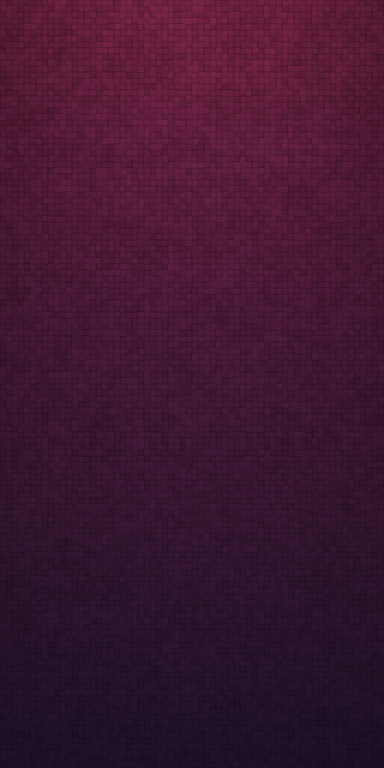
Reproduce this background procedurally as a WebGL 1 fragment shader.

```glsl
precision highp float;
// A wall of small, slightly uneven mosaic tiles under a vertical wine-to-indigo
// gradient. Each tile gets a hashed tint and offset; gradient noise mottles the
// surface, and a soft glow lights the upper centre.
uniform vec2 u_resolution;

float hash(vec2 p) {
  vec3 q = fract(vec3(p.xyx) * 0.1031);
  q += dot(q, q.yzx + 33.33);
  return fract((q.x + q.y) * q.z);
}

vec2 gradient(vec2 p) {
  float angle = 6.2832 * hash(p);
  return vec2(cos(angle), sin(angle));
}

float gradientNoise(vec2 p) {
  vec2 i = floor(p);
  vec2 f = fract(p);
  vec2 w = f * f * f * (f * (f * 6.0 - 15.0) + 10.0);
  vec2 e = vec2(1.0, 0.0);
  float low = mix(dot(gradient(i), f), dot(gradient(i + e), f - e), w.x);
  float high = mix(dot(gradient(i + e.yx), f - e.yx),
                   dot(gradient(i + 1.0), f - 1.0), w.x);
  return mix(low, high, w.y);
}

float boxDistance(vec2 p, vec2 halfSize) {
  vec2 d = abs(p) - halfSize;
  return length(max(d, 0.0)) + min(max(d.x, d.y), 0.0);
}

// Three-stop vertical gradient
vec3 backdrop(float y) {
  vec3 indigo = vec3(0.105, 0.063, 0.150);
  vec3 plum = vec3(0.250, 0.090, 0.199);
  vec3 wine = vec3(0.382, 0.115, 0.227);
  return y < 0.5 ? mix(indigo, plum, y * 2.0) : mix(plum, wine, y * 2.0 - 1.0);
}

void main() {
  vec2 uv = gl_FragCoord.xy / u_resolution;
  vec2 wall = gl_FragCoord.xy / u_resolution.x;
  float tilesAcross = 64.0;
  float pixel = tilesAcross / u_resolution.x;

  // Tile grid with small random shifts and sizes
  vec2 grid = wall * tilesAcross;
  vec2 cell = floor(grid);
  vec2 shift = vec2(hash(cell + 17.0), hash(cell + 53.0)) - 0.5;
  vec2 local = fract(grid) - 0.5 - shift * 0.09;
  float edge = boxDistance(local, vec2(0.37 + 0.06 * hash(cell + 91.0))) - 0.03;
  float face = 1.0 - smoothstep(-0.5 * pixel, 0.5 * pixel, edge);

  // Base light: gradient, upper glow and darker sides
  vec3 color = backdrop(uv.y);
  vec2 fromGlow = (uv - vec2(0.53, 0.92)) / vec2(0.55, 0.28);
  color += vec3(0.035, 0.009, 0.012) * exp(-dot(fromGlow, fromGlow) * 1.5);
  color *= 1.02 - 0.22 * pow(abs(uv.x - 0.5) * 2.0, 2.0) * (0.3 + 0.5 * uv.y);

  // Tile tint, broad mottling and dark joints
  float tint = hash(cell) - 0.5;
  float mottle = gradientNoise(wall * 9.0) + 0.6 * gradientNoise(wall * 23.0 + 7.0);
  color *= 1.0 + 0.16 * tint + 0.06 * mottle;
  color *= mix(0.82, 1.06, face);

  // Faint bevel: upper edges lit, lower edges shaded
  color *= 1.0 + 0.06 * local.y * face;

  gl_FragColor = vec4(clamp(color, 0.0, 1.0), 1.0);
}
```
